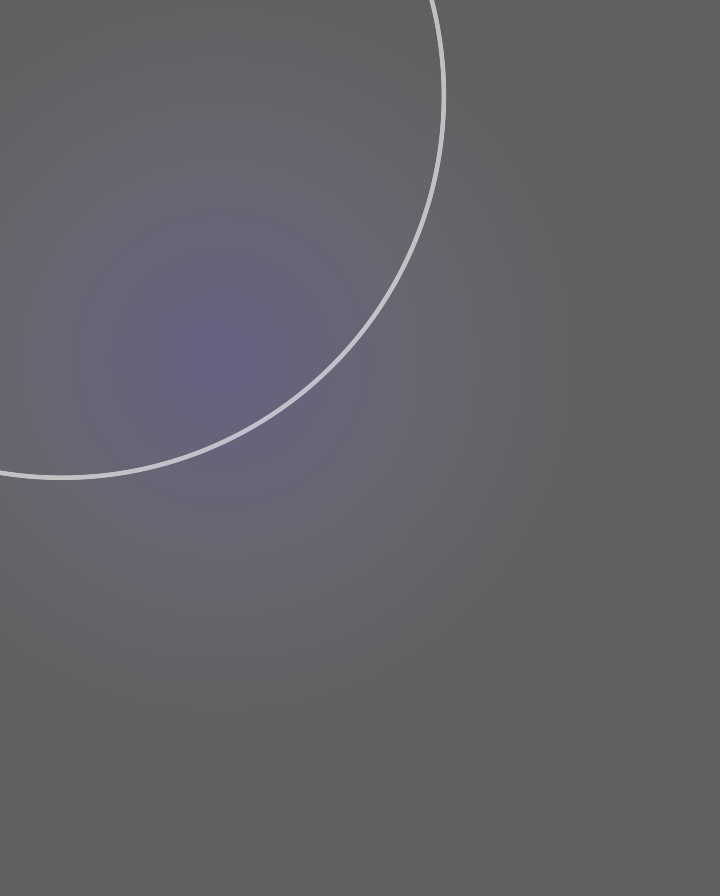
Write a WebGL 2 fragment shader that draws this background.

```glsl
#version 300 es
precision highp float;

uniform vec2 u_resolution;
out vec4 fragColor;

// Radial glow: violet core, cool grey middle, fading into the base grey
vec3 glowColor(float t) {
    vec3 core = vec3(0.398, 0.382, 0.510);
    vec3 middle = vec3(0.406, 0.402, 0.440);
    vec3 base = vec3(0.376);
    vec3 inner = mix(core, middle, clamp(t * 2.0, 0.0, 1.0));
    return mix(inner, base, clamp(t * 2.0 - 1.0, 0.0, 1.0));
}

// Coverage of a thin circular stroke
float ring(vec2 p, float radius, float halfWidth, float pixel) {
    float d = abs(length(p) - radius) - halfWidth;
    return 1.0 - smoothstep(-0.5 * pixel, 0.5 * pixel, d);
}

void main() {
    // Canvas height is one unit
    vec2 p = gl_FragCoord.xy / u_resolution.y;
    float pixel = 1.0 / u_resolution.y;

    // Soft glow left of the centre
    vec3 color = glowColor(length(p - vec2(0.247, 0.599)) / 0.432);

    // Translucent white ring, cropped by the upper left corner
    float stroke = ring(p - vec2(0.069, 0.8932), 0.4264, 0.0026, pixel);
    color = mix(color, vec3(1.0), 0.6 * stroke);

    fragColor = vec4(color, 1.0);
}
```
